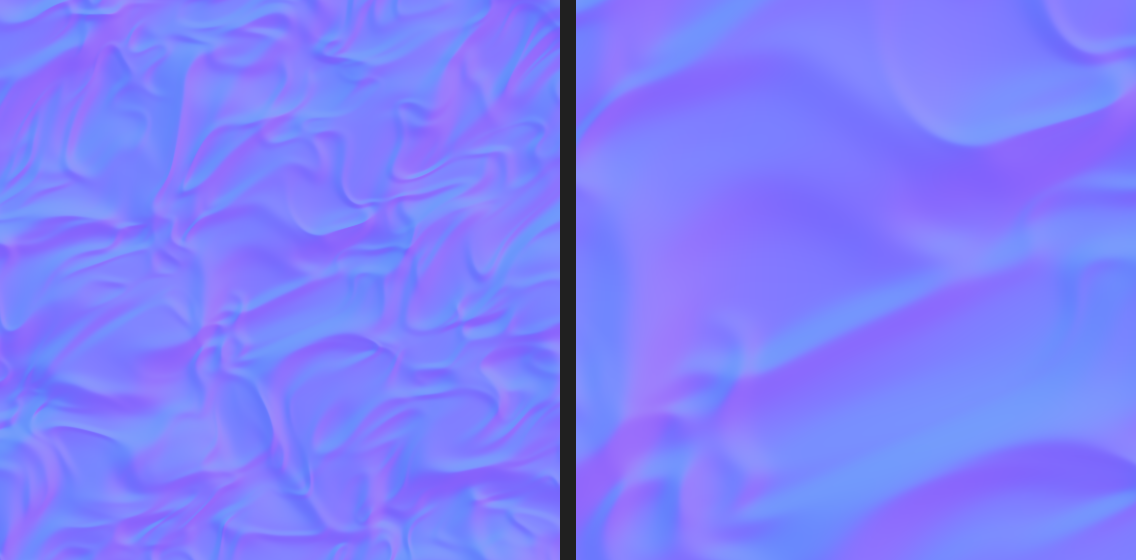
Left: the whole. Right: its middle third, enlarged.
A Shadertoy shader for this texture map:

```glsl
// Tangent-space normal map of softly crumpled cloth or foil.
// A height field of warped noise carries rounded creases and ramps along
// its zero lines; its slope is encoded as a lavender-blue normal colour.

const float FOLD_ANGLE  = 0.58;              // main run of the folds, radians
const vec2  STRETCH     = vec2(0.82, 1.2);   // frequency along and across folds
const float BASE_FREQ   = 3.5;               // largest folds per canvas height
const float FREQ_STEP   = 1.5;
const float GAIN        = 0.96;              // slope kept per finer layer
const int   LAYERS      = 4;
const float WARP_BROAD  = 0.1;
const float WARP_FINE   = 0.04;
const float CREASE_SIZE = 0.125;             // half width in noise units
const float SWELL       = 0.03;              // slope of the gentle undulation
const float CREASE      = 0.23;              // slope of the two-sided creases
const float RAMP        = 0.1;               // slope of the one-sided steps
const float MAX_SLOPE   = 0.26;
const float SAMPLE_STEP = 0.0015;            // finite difference distance

// Integer hash giving a unit gradient for each lattice cell
vec2 cellGradient(vec2 cell) {
    uvec2 k = uvec2(ivec2(cell)) * uvec2(1597334677u, 3812015801u);
    uint h = k.x ^ k.y;
    h = (h ^ (h >> 15)) * 2246822519u;
    h = (h ^ (h >> 13)) * 3266489917u;
    h ^= h >> 16;
    float angle = float(h & 65535u) / 65536.0 * 6.28319;
    return vec2(cos(angle), sin(angle));
}

// Gradient noise with quintic fade, so that slopes stay smooth
float noise(vec2 p) {
    vec2 c = floor(p), f = p - c;
    vec2 u = f * f * f * (f * (f * 6.0 - 15.0) + 10.0);
    vec2 e = vec2(1.0, 0.0);
    float low  = mix(dot(cellGradient(c), f),
                     dot(cellGradient(c + e.xy), f - e.xy), u.x);
    float high = mix(dot(cellGradient(c + e.yx), f - e.yx),
                     dot(cellGradient(c + e.xx), f - e.xx), u.x);
    return mix(low, high, u.y);
}

vec2 noise2(vec2 p) {
    return vec2(noise(p), noise(p + vec2(31.7, 11.3)));
}

float height(vec2 p) {
    // Align with the fold direction, then bend the domain
    vec2 along = vec2(cos(FOLD_ANGLE), sin(FOLD_ANGLE));
    vec2 q = STRETCH * vec2(dot(p, along), dot(p, vec2(-along.y, along.x)));
    q += WARP_BROAD * noise2(q * 4.0 + 4.3);
    q += WARP_FINE * noise2(q * 9.0 + 71.9);

    float sum = 0.0, freq = BASE_FREQ, gain = 1.0;
    for (int i = 0; i < LAYERS; i++) {
        vec2 s = q * freq + 19.7 * float(i);
        float n = noise(s);
        float t = n / CREASE_SIZE;
        // Creases fade in and out along their length
        float strength = smoothstep(-0.3, 0.28, noise(s * 0.6 + 57.1));
        float profile = CREASE * exp(-t * t) + RAMP * t / sqrt(1.0 + t * t);
        sum += gain / freq * (SWELL * n + strength * CREASE_SIZE * profile);
        freq *= FREQ_STEP;
        gain *= GAIN;
    }
    return sum;
}

void mainImage(out vec4 fragColor, in vec2 fragCoord) {
    vec2 p = fragCoord / iResolution.y;

    // Slope by central differences
    vec2 e = vec2(SAMPLE_STEP, 0.0);
    vec2 slope = vec2(height(p + e.xy) - height(p - e.xy),
                      height(p + e.yx) - height(p - e.yx)) / (2.0 * SAMPLE_STEP);

    // Soft limit keeps the steepest folds pale
    slope /= sqrt(1.0 + dot(slope, slope) / (MAX_SLOPE * MAX_SLOPE));

    vec3 normal = normalize(vec3(-slope, 1.0));
    fragColor = vec4(0.5 + 0.5 * normal, 1.0);
}
```
